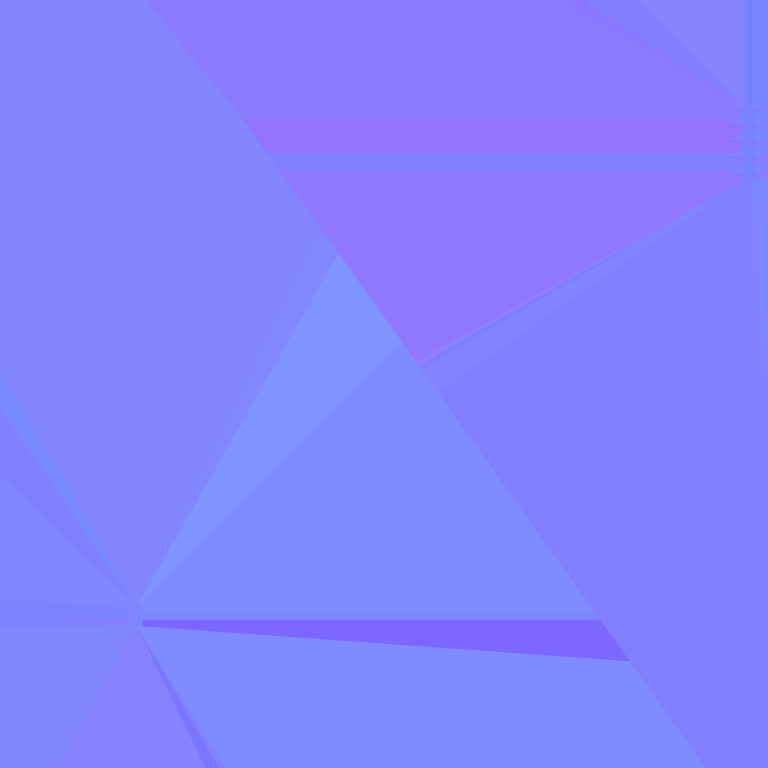
Reproduce this texture map procedurally as a WebGL 2 fragment shader.

```glsl
#version 300 es
precision highp float;
// Faceted tangent-space normal map: two fans of flat wedges split by a slanted crease.

uniform vec2 u_resolution;
out vec4 fragColor;

// Hubs are short vertical segments: x, low y, high y
const vec3 LEFT_HUB = vec3(0.178, 0.185, 0.210);
const vec3 RIGHT_HUB = vec3(0.966, 0.764, 0.863);

// Crease: bend point, then slope (dx per unit downwards) above and below it
const vec2 CREASE_BEND = vec2(0.319, 0.841);
const vec2 CREASE_SLOPE = vec2(0.811, 0.7136);

// Wedges: start angle in degrees, then red and green; blue stays full
const int LEFT_COUNT = 14;
const vec3 LEFT_FAN[LEFT_COUNT] = vec3[](
    vec3(0.0, 0.498, 0.545), vec3(45.0, 0.500, 0.580), vec3(60.3, 0.500, 0.530),
    vec3(64.2, 0.512, 0.521), vec3(120.0, 0.465, 0.540), vec3(124.5, 0.500, 0.500),
    vec3(136.0, 0.500, 0.525), vec3(177.0, 0.495, 0.508), vec3(180.5, 0.505, 0.525),
    vec3(240.9, 0.530, 0.510), vec3(244.4, 0.522, 0.505), vec3(295.9, 0.475, 0.460),
    vec3(300.0, 0.505, 0.510), vec3(302.0, 0.498, 0.545));
const int UPPER_COUNT = 4;
const vec3 UPPER_FAN[UPPER_COUNT] = vec3[](
    vec3(0.0, 0.525, 0.515), vec3(134.7, 0.508, 0.490),
    vec3(146.7, 0.540, 0.465), vec3(149.3, 0.545, 0.480));
const int LOWER_COUNT = 5;
const vec3 LOWER_FAN[LOWER_COUNT] = vec3[](
    vec3(180.0, 0.560, 0.472), vec3(209.0, 0.560, 0.505), vec3(209.6, 0.495, 0.495),
    vec3(210.5, 0.512, 0.516), vec3(214.8, 0.502, 0.498));

const vec2 VIOLET = vec2(0.490, 0.400);
const float VIOLET_ANGLE = 355.9;
const vec2 STRIP_BLUE = vec2(0.485, 0.530);
const vec2 MAGENTA = vec2(0.578, 0.448);
const vec2 FLAT_BLUE = vec2(0.500, 0.505);
const float TOOTH_PERIOD = 0.0216;

float pixel;

// Smooth coverage of the side where d is positive
float cover(float d) { return clamp(d / pixel + 0.5, 0.0, 1.0); }

float band(float v, float lo, float hi) { return cover(v - lo) * cover(hi - v); }

vec2 fromHub(vec2 p, vec3 hub) {
    return p - vec2(hub.x, clamp(p.y, hub.y, hub.z));
}

float angleOf(vec2 d) { return mod(degrees(atan(d.y, d.x)) + 360.0, 360.0); }

// Coverage past a ray, smoothed by arc length
float pastRay(float angle, float start, float radius) {
    return cover(radians(angle - start) * radius);
}

vec2 leftSide(vec2 p) {
    vec2 d = fromHub(p, LEFT_HUB);
    float a = angleOf(d), r = length(d);
    vec2 c = LEFT_FAN[0].yz;
    for (int i = 1; i < LEFT_COUNT; i++)
        c = mix(c, LEFT_FAN[i].yz, pastRay(a, LEFT_FAN[i].x, r));
    // Strips and violet sliver to the right of the hub
    float right = cover(p.x - 0.185);
    c = mix(c, VIOLET, pastRay(a, VIOLET_ANGLE, r) * right);
    c = mix(c, STRIP_BLUE, right * band(p.y, 0.193, 0.203));
    c = mix(c, VIOLET, right * band(p.y, 0.184, 0.193));
    // Pink streak to the left, and the pale knot in the middle
    float streak = smoothstep(0.085, 0.17, p.x) * cover(0.178 - p.x);
    c = mix(c, MAGENTA, 0.8 * streak * band(p.y, 0.1895, 0.1925));
    c = mix(c, STRIP_BLUE, 0.7 * band(p.x, 0.170, 0.186) * band(p.y, 0.184, 0.212));
    return c;
}

vec2 rightSide(vec2 p) {
    vec2 d = fromHub(p, RIGHT_HUB);
    float a = angleOf(d), r = length(d);
    // Horizontal bands level with the hub
    vec2 c = UPPER_FAN[UPPER_COUNT - 1].yz;
    c = mix(c, MAGENTA, cover(0.844 - p.y));
    c = mix(c, MAGENTA + vec2(0.006, -0.006), cover(0.822 - p.y));
    c = mix(c, FLAT_BLUE, cover(0.801 - p.y));
    c = mix(c, LOWER_FAN[0].yz, cover(0.779 - p.y));
    // Fans above and below
    if (p.y > RIGHT_HUB.z) {
        c = UPPER_FAN[0].yz;
        for (int i = 1; i < UPPER_COUNT; i++)
            c = mix(c, UPPER_FAN[i].yz, pastRay(a, UPPER_FAN[i].x, r));
    } else if (p.y < RIGHT_HUB.y) {
        for (int i = 1; i < LOWER_COUNT; i++)
            c = mix(c, LOWER_FAN[i].yz, pastRay(a, LOWER_FAN[i].x, r));
    }
    // Vertical strips along the right border
    float above = cover(p.y - 0.81);
    c = mix(c, mix(vec2(0.510, 0.510), vec2(0.480, 0.525), above), cover(p.x - 0.967));
    c = mix(c, mix(vec2(0.490, 0.505), vec2(0.470, 0.500), above), band(p.x, 0.972, 0.979));
    float wedge = cover(p.x - 0.979 - (0.764 - p.y) * 0.075);
    c = mix(c, vec2(0.488, 0.525), wedge * cover(0.764 - p.y) * cover(p.y - 0.48));
    // Small teeth stacked along the hub
    float row = fract((p.y - RIGHT_HUB.y) / TOOTH_PERIOD);
    float reach = 0.026 * (1.0 - abs(2.0 * row - 1.0));
    float level = band(p.y, RIGHT_HUB.y, RIGHT_HUB.z);
    float tooth = cover(reach - abs(p.x - 0.974)) * level;
    vec2 toothColor = mix(vec2(0.530, 0.470), vec2(0.500, 0.540), cover((row - 0.5) * TOOTH_PERIOD));
    c = mix(c, toothColor, 0.8 * tooth);
    c = mix(c, vec2(0.470, 0.510), 0.8 * level * band(p.x, 0.966, 0.984));
    return c;
}

void main() {
    vec2 p = gl_FragCoord.xy / u_resolution;
    pixel = 1.0 / min(u_resolution.x, u_resolution.y);
    float drop = CREASE_BEND.y - p.y;
    float slope = drop < 0.0 ? CREASE_SLOPE.x : CREASE_SLOPE.y;
    float side = (p.x - CREASE_BEND.x - drop * slope) / length(vec2(1.0, slope));
    fragColor = vec4(mix(leftSide(p), rightSide(p), cover(side)), 1.0, 1.0);
}
```
